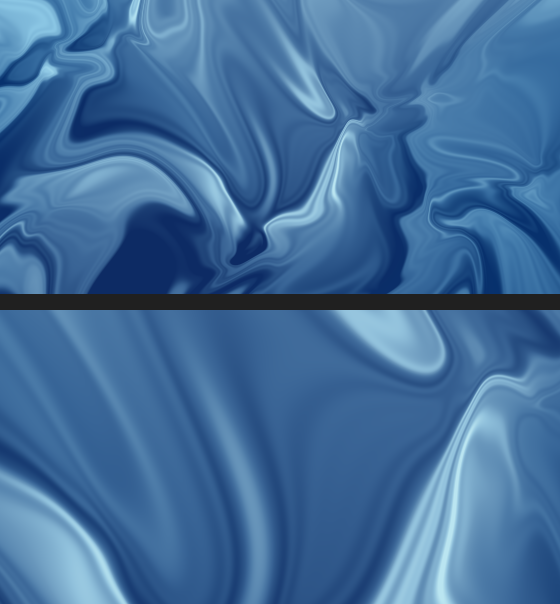
Top, the full canvas; bottom, a detail of the centre.
This background is drawn by a WebGL 1 fragment shader. Its source:

```glsl
precision highp float;
// Flowing blue marbled liquid with folded currents, rings and bright silky strands.

uniform vec2 u_resolution;

// Palette, from deep to bright
const vec3 ABYSS  = vec3(0.04, 0.18, 0.41);
const vec3 DEEP   = vec3(0.12, 0.29, 0.50);
const vec3 OCEAN  = vec3(0.21, 0.40, 0.60);
const vec3 AZURE  = vec3(0.29, 0.49, 0.67);
const vec3 MIST   = vec3(0.40, 0.60, 0.75);
const vec3 FOAM   = vec3(0.56, 0.77, 0.88);
const vec3 GLINT  = vec3(0.72, 0.91, 0.96);

// Flow, in units of the canvas height
const int   WARP_LAYERS  = 6;
const float WARP_SCALE   = 4.9;   // frequency of the widest bend
const float WARP_GROWTH  = 1.5;   // frequency ratio between layers
const float WARP_FOLDING = 0.60;  // slope of each bend
const vec2  BOWL_CENTER  = vec2(0.76, 0.82);
const float BOWL_RADIUS  = 0.43;
const float STRAND_WIDTH = 0.10;

// Tone
const float BASE_TONE    = 0.45;
const float DEPTH_FADE   = 0.46;
const float RELIEF_TONE  = 0.22;
const float FOLD_TONE    = 0.24;
const float STRAND_TONE  = 0.30;
const float CREST_TONE   = 0.38;
const float STRIA_TONE   = 0.21;
const float FOLD_DENSITY = 21.0;

mat2 rotation(float angle) {
  float c = cos(angle), s = sin(angle);
  return mat2(c, s, -s, c);
}

// Bends the plane with ever finer crossed sines
vec2 warp(vec2 p) {
  float frequency = WARP_SCALE;
  for (int i = 0; i < WARP_LAYERS; i++) {
    float layer = float(i);
    vec2 q = rotation(0.5 + 1.9 * layer) * p * frequency;
    p += WARP_FOLDING / frequency
       * sin(q.yx + vec2(1.3 + 2.1 * layer, 4.2 + 3.7 * layer));
    frequency *= WARP_GROWTH;
  }
  return p;
}

// Rounded hills and hollows, which become rings once folded
float hills(vec2 w) {
  float broad = sin(8.4 * w.x + 1.0 + 1.4 * sin(4.9 * w.y))
              * cos(9.2 * w.y + 1.2 * sin(3.7 * w.x));
  float small = sin(15.0 * w.x - 7.0 * w.y + 2.0) * sin(14.0 * w.y + 6.0 * w.x);
  return broad + 0.35 * small;
}

// Wave with one steep and one soft flank
float skewedWave(float x) {
  return sin(x + 0.6 * sin(x));
}

// Fine silky lines that follow the current
float striae(float x) {
  return 0.42 * sin(47.0 * x)
       + 0.33 * sin(98.0 * x + 1.7)
       + 0.25 * sin(173.0 * x + 0.6);
}

vec3 palette(float tone) {
  float s = clamp(tone, 0.0, 1.2) * 5.0;
  vec3 color = mix(ABYSS, DEEP, clamp(s, 0.0, 1.0));
  color = mix(color, OCEAN, clamp(s - 1.0, 0.0, 1.0));
  color = mix(color, AZURE, clamp(s - 2.0, 0.0, 1.0));
  color = mix(color, MIST, clamp(s - 3.0, 0.0, 1.0));
  color = mix(color, FOAM, clamp(s - 4.0, 0.0, 1.0));
  return mix(color, GLINT, clamp(s - 5.0, 0.0, 1.0));
}

vec3 liquid(vec2 p) {
  vec2 w = warp(p);

  // Height of the liquid and the bowl-shaped main current
  float relief = hills(w);
  float bowl = length(w - BOWL_CENTER) - BOWL_RADIUS;
  float sheet = 0.7 * bowl + 0.15 * relief;

  // Bright strands on the lower rim; the upper right stays calm
  float rim = bowl / STRAND_WIDTH;
  float strand = exp(-rim * rim) * smoothstep(0.95, 0.45, p.y);
  float calm = smoothstep(0.7, 1.6, 0.5 * p.x + p.y);
  float silkPatch = smoothstep(0.0, 0.9, sin(3.4 * w.x + 2.0) * sin(4.6 * w.y + 0.8));
  float silk = mix(0.35, 1.0, max(strand, 0.8 * silkPatch)) * mix(1.0, 0.55, calm);
  float crest = pow(0.5 + 0.5 * cos(2.0 * FOLD_DENSITY * sheet), 9.0);

  float tone = BASE_TONE + DEPTH_FADE * (p.y - 0.5);
  tone += RELIEF_TONE * relief * mix(1.1, 0.6, calm);
  tone += FOLD_TONE * skewedWave(FOLD_DENSITY * sheet) * mix(1.2, 0.5, calm);
  tone += STRAND_TONE * strand;
  tone += CREST_TONE * (crest - 0.19) * silk;
  tone += STRIA_TONE * striae(sheet) * silk;

  // Slow drift between teal and violet blue
  float drift = sin(2.3 * w.x - 1.8 * w.y + 0.5);
  return palette(tone) + drift * vec3(0.012, -0.012, -0.018);
}

void main() {
  // Four samples per pixel keep the thin lines smooth
  vec3 color = vec3(0.0);
  for (int i = 0; i < 4; i++) {
    float k = float(i);
    vec2 offset = vec2(mod(k, 2.0), floor(k / 2.0)) * 0.5 - 0.25;
    color += liquid((gl_FragCoord.xy + offset) / u_resolution.y);
  }
  gl_FragColor = vec4(color * 0.25, 1.0);
}
```
